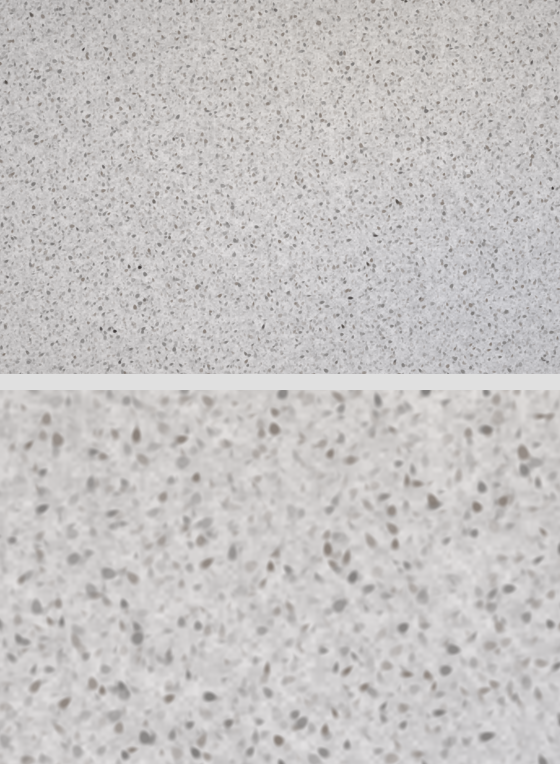
Top: the whole. Bottom: its middle third, enlarged.
This texture is drawn by a Shadertoy shader. Its source:

```glsl
// Pale speckled quartz slab: a finely mottled light grey ground, strewn with
// small rotated chips of grey and brown stone and a few near-black specks.
// Each chip layer is a jittered grid of ellipses, drawn over soft uneven light.

const vec3 GROUND = vec3(0.822, 0.813, 0.813);
const vec3 GREY_CHIP = vec3(0.49, 0.48, 0.475);
const vec3 BROWN_CHIP = vec3(0.515, 0.475, 0.445);
const vec3 DARK_CHIP = vec3(0.20, 0.18, 0.18);
const vec3 WARM_TINT = vec3(0.006, 0.001, -0.012);
const vec3 COOL_TINT = vec3(-0.012, -0.003, 0.014);

const float CHIP_CELLS = 60.0;    // grid cells per canvas height
const float FINE_CELLS = 90.0;
const float SPECK_CELLS = 60.0;
const float CHIP_SHARE = 0.75;    // part of the cells holding a chip
const float FINE_SHARE = 0.60;
const float SPECK_SHARE = 0.020;
const float MOTTLE_FINE = 0.075;
const float MOTTLE_COARSE = 0.065;
const float MOTTLE_BROAD = 0.035;
const float SOFTNESS = 0.0045;    // edge width in canvas heights
const float EDGE_SHADE = 0.065;

float hash(vec2 p) {
    return fract(sin(dot(p, vec2(127.1, 311.7))) * 43758.5453);
}

vec2 hash2(vec2 p) {
    return vec2(hash(p), hash(p + 57.3));
}

float noise(vec2 p) {
    vec2 i = floor(p);
    vec2 f = fract(p);
    f = f * f * (3.0 - 2.0 * f);
    float low = mix(hash(i), hash(i + vec2(1.0, 0.0)), f.x);
    float high = mix(hash(i + vec2(0.0, 1.0)), hash(i + vec2(1.0, 1.0)), f.x);
    return mix(low, high, f.y);
}

// Signed distance to an ellipse, approximate but good near its edge
float ellipse(vec2 p, vec2 radii) {
    return (length(p / radii) - 1.0) * min(radii.x, radii.y);
}

// Lays one grid of chips over a colour; strength is the range of opacity
vec3 scatter(vec3 color, vec2 uv, float cells, float share, vec2 strength,
             vec3 plain, vec3 tinted, float tintShare, float seed) {
    vec2 p = uv * cells;
    float soft = max(SOFTNESS, 1.2 / iResolution.y) * cells;
    for (int y = -1; y <= 1; y++) {
        for (int x = -1; x <= 1; x++) {
            vec2 cell = floor(p) + vec2(x, y);
            vec2 id = cell + seed;
            if (hash(id + 3.7) > share) continue;

            vec2 offset = p - cell - hash2(id);
            float angle = 1.2 + 2.6 * (hash(id + 11.9) - 0.5);
            float c = cos(angle);
            float s = sin(angle);
            offset = mat2(c, -s, s, c) * offset;

            // Slightly unequal ends make the chips less regular
            vec2 shape = hash2(id + 23.1);
            float radius = mix(0.22, 0.40, shape.x * shape.x);
            vec2 radii = radius * vec2(1.0, mix(0.50, 0.85, shape.y));
            offset.y *= 1.0 + 0.20 * offset.x / radius;

            float cover = 1.0 - smoothstep(-0.5 * soft, 0.5 * soft, ellipse(offset, radii));
            float depth = hash(id + 37.7);
            float opacity = mix(strength.x, strength.y, depth * depth);
            vec3 chip = mix(plain, tinted, step(hash(id + 41.3), tintShare));
            color = mix(color, chip, cover * opacity);
        }
    }
    return color;
}

void mainImage(out vec4 fragColor, in vec2 fragCoord) {
    vec2 uv = fragCoord / iResolution.y;
    vec2 centered = fragCoord / iResolution.xy - 0.5;

    // Broad drifts of warm and cool light
    vec2 toWarm = centered - vec2(0.12, 0.38);
    vec2 toCool = centered - vec2(0.42, -0.30);
    float warm = exp(-7.0 * dot(toWarm, toWarm));
    float cool = exp(-7.0 * dot(toCool, toCool));
    vec3 color = GROUND + warm * WARM_TINT + cool * COOL_TINT;

    // Mottling of the ground, from fine grain to faint clouds
    color += MOTTLE_FINE * (noise(uv * 230.0) - 0.5);
    color += MOTTLE_COARSE * (noise(uv * 120.0 + 19.0) - 0.5);
    color += MOTTLE_BROAD * (noise(uv * 48.0 + 31.0) - 0.5);
    color += 0.014 * (noise(uv * 9.0 + 5.0) - 0.5);

    // Small faint chips, main chips, then rare dark specks
    float brownShare = 0.25 + 0.35 * warm;
    color = scatter(color, uv, FINE_CELLS, FINE_SHARE, vec2(0.12, 0.48),
                    GREY_CHIP, BROWN_CHIP, brownShare, 71.0);
    color = scatter(color, uv, CHIP_CELLS, CHIP_SHARE, vec2(0.20, 0.95),
                    GREY_CHIP, BROWN_CHIP, brownShare, 13.0);
    color = scatter(color, uv + 0.37, SPECK_CELLS, SPECK_SHARE, vec2(0.40, 0.95),
                    DARK_CHIP, BROWN_CHIP * 0.6, 0.4, 137.0);

    // Light falls off toward the borders, most at the upper left
    float falloff = 2.2 * dot(centered, centered) + 0.35 * max(0.0, centered.y - centered.x);
    color *= 1.0 - EDGE_SHADE * falloff;

    fragColor = vec4(clamp(color, 0.0, 1.0), 1.0);
}
```
